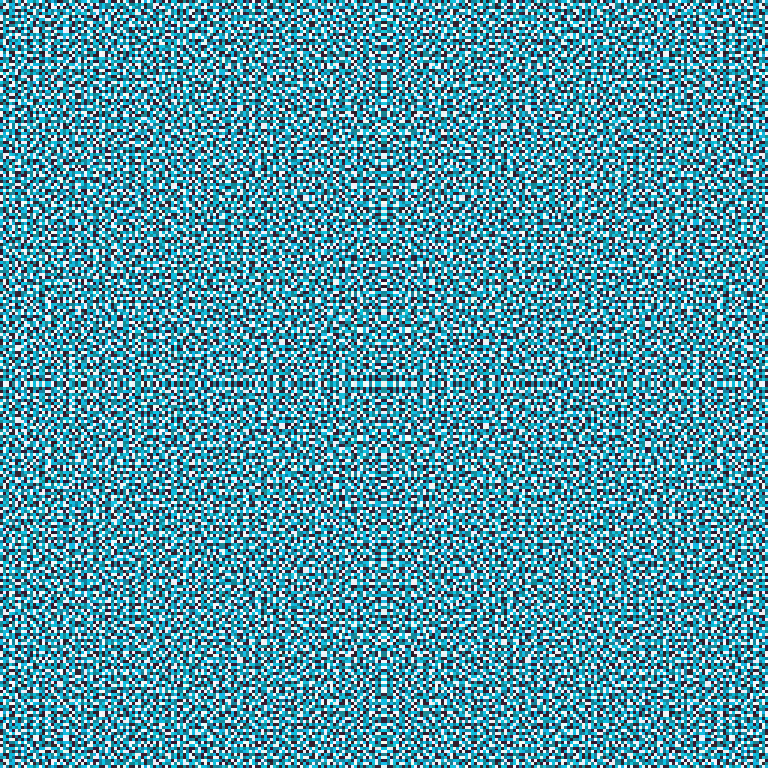
This pattern is drawn by a three.js fragment shader. Its source:

```glsl
// A fine mosaic of quartered square blocks, mirrored left-right and up-down
// about the centre. Every block holds each of four colours once, in an order
// set by ranking hashes; cell edges are box filtered over one pixel.

varying vec2 vUv;

const float CELLS = 256.0;     // cells across and up, two per block
const float TONE_SHIFT = 0.04; // largest change per cell and channel

const vec3 WHITE = vec3(0.94, 0.96, 0.97);
const vec3 TEAL  = vec3(0.09, 0.53, 0.60);
const vec3 CYAN  = vec3(0.065, 0.74, 0.87);
const vec3 PLUM  = vec3(0.195, 0.11, 0.18);

float hash(vec2 p) {
  return fract(sin(dot(p, vec2(127.1, 311.7))) * 43758.5453);
}

// Fold a cell index about the centre lines, counting outward from zero.
vec2 mirrorCell(vec2 cell, float count) {
  return floor(abs(cell + 0.5 - 0.5 * count));
}

// Rank of a cell's hash, from 0 to 3, among the four cells of its block.
float rankInBlock(vec2 cell) {
  vec2 corner = 2.0 * floor(0.5 * cell);
  float own = hash(cell);
  float rank = 0.0;
  for (int j = 0; j < 2; j++) {
    for (int i = 0; i < 2; i++) {
      if (hash(corner + vec2(float(i), float(j))) < own) rank += 1.0;
    }
  }
  return rank;
}

vec3 palette(float index) {
  if (index < 0.5) return WHITE;
  if (index < 1.5) return TEAL;
  if (index < 2.5) return CYAN;
  return PLUM;
}

// Small independent shift of each channel, from -1 to 1.
vec3 toneNoise(vec2 cell) {
  return 2.0 * vec3(hash(cell + vec2(151.0, 17.0)),
                    hash(cell + vec2(23.0, 173.0)),
                    hash(cell + vec2(197.0, 211.0))) - 1.0;
}

vec3 cellColour(vec2 cell, float count) {
  vec2 folded = mirrorCell(cell, count);
  return palette(rankInBlock(folded)) + TONE_SHIFT * toneNoise(folded);
}

// Average the cells that lie under one pixel of the given width.
vec3 mosaic(vec2 p, vec2 width, float count) {
  vec2 low = floor(p - 0.5 * width);
  vec2 high = floor(p + 0.5 * width);
  vec2 share = clamp((p + 0.5 * width - high) / width, 0.0, 1.0);
  vec3 bottom = mix(cellColour(low, count),
                    cellColour(vec2(high.x, low.y), count), share.x);
  vec3 top = mix(cellColour(vec2(low.x, high.y), count),
                 cellColour(high, count), share.x);
  return mix(bottom, top, share.y);
}

void main() {
  vec2 p = vUv * CELLS;
  vec2 pixelWidth = max(fwidth(p), vec2(0.0001));
  gl_FragColor = vec4(mosaic(p, pixelWidth, CELLS), 1.0);
}
```
